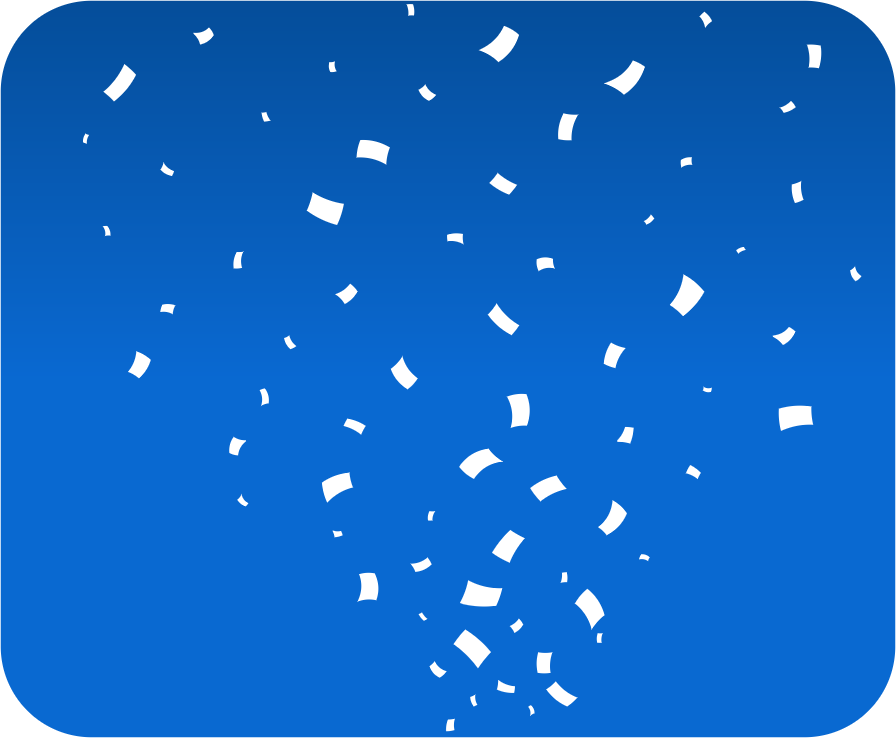
Write a WebGL 1 fragment shader that draws this background.

```glsl
precision highp float;
uniform vec2 u_resolution;

float hash(float n) {
  return fract(sin(n * 12.9898 + 4.137) * 43758.5453);
}

mat2 rotation(float angle) {
  float c = cos(angle), s = sin(angle);
  return mat2(c, -s, s, c);
}

float roundedBox(vec2 p, vec2 halfSize, float radius) {
  vec2 q = abs(p) - halfSize + radius;
  return length(max(q, 0.0)) + min(max(q.x, q.y), 0.0) - radius;
}

// Paper strip with bowed sides, slanted ends and a slight taper
float paperStrip(vec2 p, vec2 halfSize, float bow, float slant, float taper) {
  vec2 t = p / halfSize.y;
  float bounds = length(p) - 1.45 * halfSize.y;
  p.x += bow * halfSize.y * (t.y * t.y - 0.4);
  p.y += slant * p.x + bow * halfSize.y * (t.x * t.x - 0.15);
  p.x *= 1.0 + taper * clamp(t.y, -1.0, 1.0);
  vec2 q = abs(p) - halfSize;
  return max(max(q.x, q.y), bounds);
}

float coverage(float distanceToEdge) {
  return clamp(0.5 - distanceToEdge * u_resolution.y, 0.0, 1.0);
}

void main() {
  // Lengths are measured in canvas heights
  vec2 p = gl_FragCoord.xy / u_resolution.y;
  float aspect = u_resolution.x / u_resolution.y;

  vec3 deepBlue = vec3(0.018, 0.303, 0.602);
  vec3 brightBlue = vec3(0.037, 0.410, 0.820);
  vec3 color = mix(brightBlue, deepBlue, clamp((p.y - 0.49) / 0.51, 0.0, 1.0));

  // Confetti bursting upward in a widening fan
  float confetti = 0.0;
  for (int i = 0; i < 68; i++) {
    float id = float(i);
    float height = 0.01 + 0.98 * (id + hash(id)) / 68.0;
    float spread = mix(0.07, 0.46, smoothstep(0.0, 0.6, height));
    float across = 2.0 * fract(id * 0.618034 + 0.06 * hash(id + 91.0)) - 1.0;
    float x = mix(0.57, 0.5, height) + spread * across;

    float size = pow(hash(id + 173.0), 1.5);
    float halfLength = mix(0.0055, 0.024, size);
    float halfWidth = halfLength * mix(0.42, 0.68, hash(id + 257.0));
    vec2 local = rotation(6.2832 * hash(id + 331.0)) * (p - vec2(x * aspect, height));
    float strip = paperStrip(local, vec2(halfWidth, halfLength),
                             mix(0.08, 0.24, hash(id + 419.0)),
                             mix(-0.25, 0.25, hash(id + 503.0)),
                             mix(-0.2, 0.2, hash(id + 601.0)));
    confetti = max(confetti, coverage(strip));
  }
  color = mix(color, vec3(1.0), confetti);

  // Rounded panel on white
  vec2 halfPanel = 0.5 * vec2(aspect, 1.0) - 0.001;
  float panel = coverage(roundedBox(p - 0.5 * vec2(aspect, 1.0), halfPanel, 0.123));
  gl_FragColor = vec4(mix(vec3(1.0), color, panel), 1.0);
}
```
